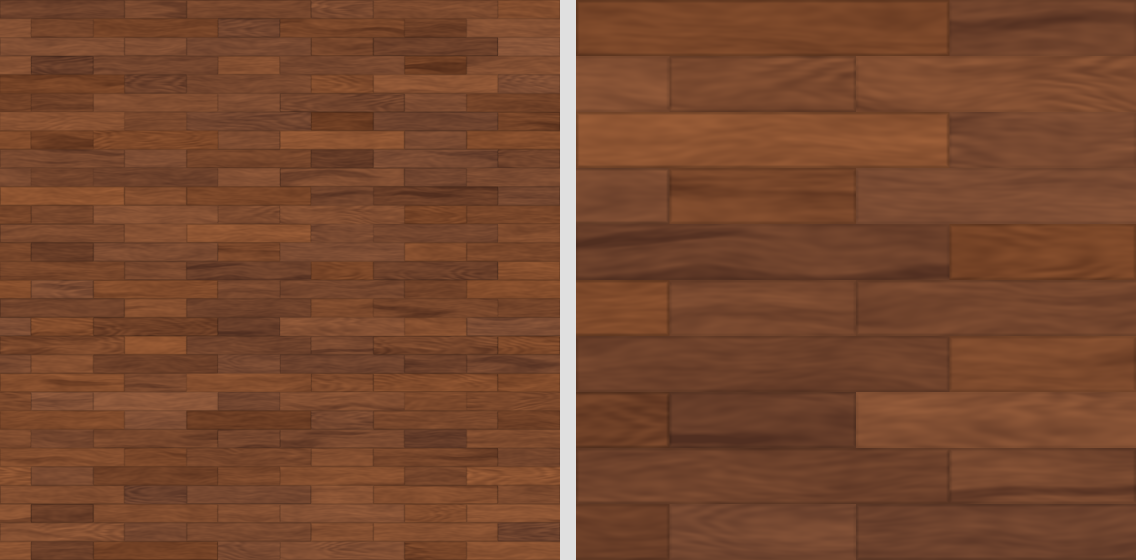
Left: the whole. Right: its middle third, enlarged.
A Shadertoy shader for this texture:

```glsl
// Reddish-brown strip parquet: 30 rows, each with three pairs of a long and a
// half-length board, every second row shifted by half a pair. Hashes tint each
// board; stretched gradient noise draws fibres, dark streaks and arched grain.

vec2 hash2(vec2 p) {
    vec3 q = fract(p.xyx * vec3(0.1031, 0.1030, 0.0973));
    q += dot(q, q.yzx + 33.33);
    return fract((q.xx + q.yz) * q.zy);
}

vec2 gradient(vec2 cell) {
    float angle = 6.2832 * hash2(cell).x;
    return vec2(cos(angle), sin(angle));
}

float gradientNoise(vec2 p) {
    vec2 i = floor(p), f = p - i;
    vec2 u = f * f * f * (f * (f * 6.0 - 15.0) + 10.0);
    vec2 e = vec2(1.0, 0.0);
    float low = mix(dot(gradient(i), f), dot(gradient(i + e), f - e), u.x);
    float high = mix(dot(gradient(i + e.yx), f - e.yx), dot(gradient(i + 1.0), f - 1.0), u.x);
    return mix(low, high, u.y);
}

vec3 parquet(vec2 uv) {
    // Board layout; local position is measured in row heights
    float y = (1.0 - uv.y) * 30.0;
    float row = floor(y);
    float x = uv.x * 3.0 - 0.5 * mod(row, 2.0);
    float isShort = step(2.0 / 3.0, fract(x));
    float boardLength = mix(20.0, 10.0, isShort) / 3.0;
    vec2 p = vec2((fract(x) - isShort * 2.0 / 3.0) * 10.0, fract(y));
    vec2 board = vec2(2.0 * mod(floor(x), 3.0) + isShort, row);

    // Random traits of this board
    vec2 tint = hash2(board + 3.7);
    vec2 spread = hash2(board + 41.3);
    vec2 figure = hash2(board + 87.9);
    vec2 q = p + board * vec2(23.0, 11.0) + 50.0 * spread;

    // Slowly bending fibres at three scales
    float bend = gradientNoise(q * vec2(0.35, 0.9));
    vec2 g = vec2(q.x, q.y + 0.35 * bend);
    float bands = gradientNoise(g * vec2(0.22, 2.6));
    float fibres = gradientNoise(g * vec2(0.7, 6.5));
    float pores = gradientNoise(g * vec2(2.2, 11.0) + 19.0);

    float tone = 0.49 + 0.38 * (tint.x + spread.x - 1.0);
    tone += 0.24 * bands + 0.24 * fibres + 0.16 * pores;

    // Dark heartwood streaks on some boards
    float streak = smoothstep(0.12, 0.38, gradientNoise(g * vec2(0.16, 2.2) + 71.0));
    tone -= 0.38 * streak * smoothstep(0.45, 0.9, figure.x);

    // Arched growth rings on a few boards
    float side = p.y - mix(0.25, 0.75, spread.y);
    float heading = tint.y < 0.5 ? -1.0 : 1.0;
    float ring = heading * 0.9 * p.x + 4.5 * sqrt(side * side + 0.012) + 2.2 * bend;
    float arches = sin(6.2832 * ring + 3.0 * fibres);
    float archFade = smoothstep(-0.3, 0.25, gradientNoise(q * vec2(0.4, 0.6) + 33.0));
    tone += 0.15 * (arches - 0.25) * archFade * smoothstep(0.72, 0.88, figure.y);

    // Brown ramp with a warm or greyish cast per board
    vec3 color = mix(vec3(0.36, 0.205, 0.13), vec3(0.59, 0.36, 0.222), clamp(tone, -0.15, 1.25));
    color += (tint.y - 0.5) * vec3(0.025, -0.004, -0.035);

    // Fine joints of uneven strength
    vec2 edge = min(p, vec2(boardLength, 1.0) - p);
    float joint = 1.0 - smoothstep(0.01, 0.07, min(edge.x, edge.y));
    return color * (1.0 - joint * mix(0.06, 0.24, spread.y));
}

void mainImage(out vec4 fragColor, in vec2 fragCoord) {
    // Average four subpixel positions for smooth edges
    vec3 sum = vec3(0.0);
    for (int k = 0; k < 4; k++) {
        vec2 offset = vec2(k % 2, k / 2) * 0.5 - 0.25;
        sum += parquet((fragCoord + offset) / iResolution.xy);
    }
    fragColor = vec4(sum / 4.0, 1.0);
}
```
